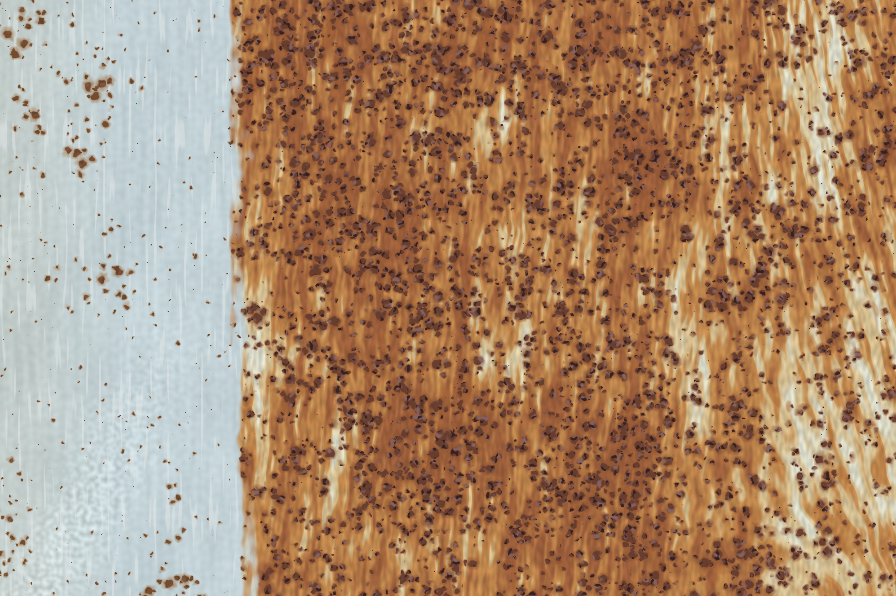
Give the GLSL for this texture, as a Shadertoy shader.

```glsl
// Patches as centre.xy, radius.xy
const vec4 BARE[10] = vec4[10](
    vec4(0.43, 0.40, 0.035, 0.42), vec4(0.57, 0.22, 0.035, 0.17), vec4(0.84, 0.83, 0.03, 0.09),
    vec4(0.86, 0.38, 0.04, 0.12), vec4(0.98, 0.60, 0.03, 0.08), vec4(1.21, 0.74, 0.04, 0.12),
    vec4(1.37, 0.85, 0.05, 0.20), vec4(1.47, 0.27, 0.05, 0.30), vec4(1.16, 0.30, 0.05, 0.22),
    vec4(1.33, 0.25, 0.05, 0.25));
const vec4 DENSE[8] = vec4[8](
    vec4(0.48, 0.92, 0.09, 0.10), vec4(0.62, 0.60, 0.13, 0.20), vec4(1.09, 0.68, 0.10, 0.11),
    vec4(0.76, 0.27, 0.16, 0.12), vec4(1.06, 0.17, 0.10, 0.20), vec4(0.90, 0.93, 0.30, 0.08),
    vec4(0.45, 0.10, 0.05, 0.10), vec4(1.49, 0.80, 0.05, 0.12));
const vec4 SPOTS[8] = vec4[8](
    vec4(0.13, 0.74, 0.04, 0.04), vec4(0.16, 0.86, 0.04, 0.07), vec4(0.05, 0.83, 0.02, 0.06),
    vec4(0.17, 0.54, 0.07, 0.06), vec4(0.30, 0.17, 0.02, 0.05), vec4(0.03, 0.95, 0.05, 0.05),
    vec4(0.02, 0.12, 0.03, 0.10), vec4(0.28, 0.02, 0.06, 0.03));

float hash(vec2 p) {
    vec3 q = fract(p.xyx * vec3(0.1031, 0.1030, 0.0973));
    q += dot(q, q.yzx + 33.33);
    return fract((q.x + q.y) * q.z);
}

float corner(vec2 cell, vec2 offset) {
    float angle = 6.2832 * hash(cell);
    return dot(vec2(cos(angle), sin(angle)), offset);
}

// Gradient noise, roughly -1 to 1
float noise(vec2 p) {
    vec2 i = floor(p), f = p - i, u = f * f * f * (f * (f * 6.0 - 15.0) + 10.0);
    vec2 e = vec2(0.0, 1.0);
    return 1.5 * mix(mix(corner(i, f), corner(i + e.yx, f - e.yx), u.x),
                     mix(corner(i + e, f - e), corner(i + 1.0, f - 1.0), u.x), u.y);
}

float patchAt(vec2 p, vec4 area) {
    vec2 d = (p - area.xy) / area.zw;
    return exp(-dot(d, d));
}

// Scattered flakes: 1 at a centre, 0 at the rim, negative outside
float flakes(vec2 p, float size, float density) {
    vec2 grid = p / size, base = floor(grid);
    float field = -4.0;
    for (int y = -1; y <= 1; y++)
    for (int x = -1; x <= 1; x++) {
        vec2 cell = base + vec2(x, y);
        vec2 centre = cell + vec2(hash(cell + 17.3), hash(cell + 71.9));
        float radius = 0.62 * sqrt(max(density - hash(cell + 5.1), 0.0001));
        field = max(field, 1.0 - length(grid - centre) / radius);
    }
    return field;
}

vec3 paintColor(vec2 p) {
    vec3 col = mix(vec3(0.76, 0.80, 0.79), vec3(0.76, 0.82, 0.84), smoothstep(0.0, 0.25, p.x));
    col += 0.03 * noise(p * vec2(90.0, 7.0)) + 0.02 * noise(p * 6.0) + 0.025 * noise(p * 85.0);
    // Chalky scuffs along a rising diagonal
    float scuff = exp(-pow((p.x - 0.07 - 0.5 * p.y) / 0.07, 2.0)) * smoothstep(0.6, 0.1, p.y);
    col += scuff * (0.03 + 0.10 * noise(p * 110.0));
    // Thin bright brush lines
    float line = smoothstep(0.3, 0.6, noise(p * vec2(140.0, 11.0) + 40.0));
    return mix(col, vec3(0.89, 0.91, 0.91), 0.5 * line);
}

vec3 stainColor(float stain) {
    vec3 col = mix(vec3(0.85, 0.85, 0.78), vec3(0.82, 0.73, 0.55), smoothstep(0.08, 0.30, stain));
    col = mix(col, vec3(0.75, 0.53, 0.30), smoothstep(0.32, 0.48, stain));
    return mix(col, vec3(0.61, 0.37, 0.23), smoothstep(0.48, 0.86, stain));
}

void mainImage(out vec4 fragColor, in vec2 fragCoord) {
    vec2 p = fragCoord / iResolution.y;

    // Streaks lean further toward the right side
    float lean = 0.3 * smoothstep(1.1, 1.5, p.x) - 0.06;
    vec2 q = vec2(p.x + lean * (p.y - 0.7) + 0.004 * noise(p * 22.0), p.y);
    float coarse = noise(q * vec2(30.0, 6.0));
    float fine = noise(q * vec2(65.0, 11.0) + 9.0);
    float hair = noise(q * vec2(125.0, 17.0) + 31.0);
    float border = p.x - 0.418 + 0.025 * p.y + 0.02 * noise(p * vec2(50.0, 6.0)) + 0.008 * noise(p * 40.0);
    float rusted = smoothstep(-0.010, 0.012, border);

    float bare = 0.0, dense = 0.0, spots = 0.0;
    for (int i = 0; i < 10; i++) bare += patchAt(p, BARE[i]);
    for (int i = 0; i < 8; i++) {
        dense += patchAt(p, DENSE[i]);
        spots += patchAt(p, SPOTS[i]);
    }

    // Paint and running stains
    float stain = 0.58 + 0.25 * coarse + 0.27 * fine + 0.25 * hair + 0.10 * noise(p * vec2(11.0, 5.0) + 3.0)
                + 0.18 * dense - 0.27 * bare - 0.08 * smoothstep(1.15, 1.45, p.x);
    vec3 col = mix(paintColor(p), stainColor(stain), rusted);
    col *= 1.0 + 0.12 * noise(p * vec2(150.0, 60.0)) * rusted;

    // Flakes of rust, clustered where the metal is worst
    float cluster = 0.24 * noise(p * 9.0 + 20.0) + 0.42 * noise(p * 27.0);
    float heavy = 0.41 + cluster + 0.20 * dense - 0.16 * bare - 0.06 * smoothstep(1.2, 1.45, p.x);
    float light = 0.06 + 0.12 * cluster + 0.50 * spots * (0.6 + 1.3 * cluster);
    float density = clamp(mix(light, heavy, rusted), 0.0, 0.85);
    vec2 ragged = p + 0.0028 * vec2(noise(p * 120.0), noise(p * 120.0 + 50.0));
    float field = max(flakes(ragged, 0.018, density), flakes(ragged + 3.7, 0.012, density * 0.8));
    float drip = flakes(vec2(q.x, q.y * 0.35) + 8.0, 0.014, density * 0.8);

    col = mix(col, vec3(0.66, 0.40, 0.20), 0.4 * rusted * smoothstep(-0.6, 0.4, drip));
    float halo = smoothstep(-1.3, 0.1, field);
    col = mix(col, mix(vec3(0.64, 0.47, 0.30), vec3(0.55, 0.32, 0.19), rusted), 0.65 * halo);

    // Crusty cores with violet sheen and black pits
    vec3 crust = mix(vec3(0.39, 0.23, 0.18), vec3(0.52, 0.38, 0.38), smoothstep(0.0, 0.6, noise(p * 95.0 + 13.0)));
    crust = mix(crust, vec3(0.18, 0.11, 0.12), smoothstep(0.15, 0.5, noise(p * 135.0)));
    crust = mix(vec3(0.45, 0.29, 0.16), crust, 0.3 + 0.7 * rusted);
    float soft = 0.15 + 40.0 / iResolution.y;
    col = mix(col, crust, 0.92 * smoothstep(-soft, soft, field));

    fragColor = vec4(clamp(col, 0.0, 1.0), 1.0);
}
```
